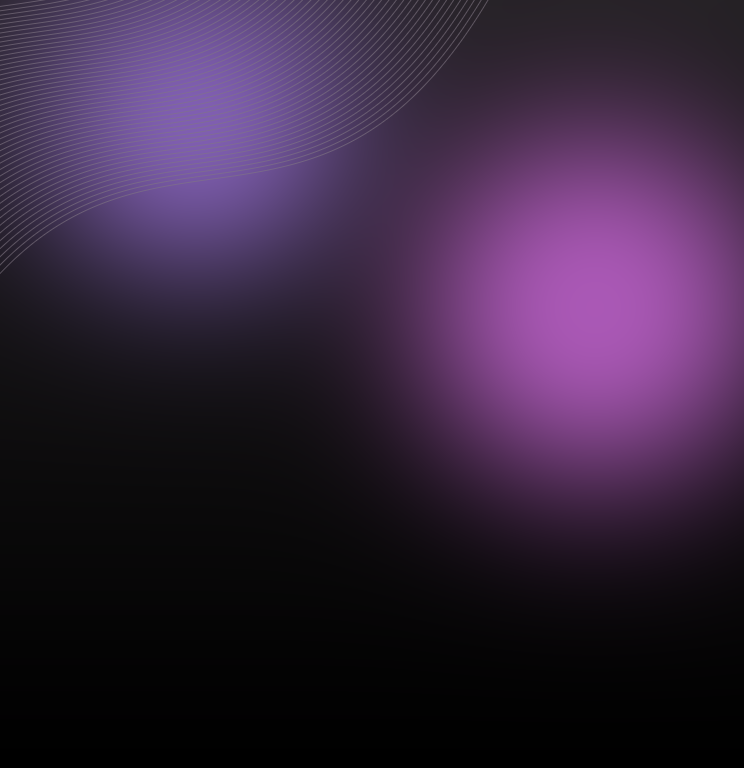
Give the GLSL for this background, as a Shadertoy shader.

```glsl
// Two soft violet and magenta glows on a dark fade, with a sheaf of fine curved lines in the upper left corner.

// Lengths are in canvas heights, origin at the lower left.
const vec3 TOP_GREY = vec3(0.138, 0.128, 0.138);
const float FADE_POWER = 1.15;

const vec3 VIOLET = vec3(0.500, 0.370, 0.695);
const vec2 VIOLET_CENTRE = vec2(0.254, 0.846);
const float VIOLET_RADIUS = 0.221;
const float VIOLET_FALLOFF = 2.3;

const vec3 MAGENTA = vec3(0.665, 0.345, 0.710);
const vec2 MAGENTA_CENTRE = vec2(0.775, 0.599);
const float MAGENTA_RADIUS = 0.246;
const float MAGENTA_FALLOFF = 2.5;

const vec3 LINE_GREY = vec3(0.50, 0.46, 0.51);
const float LINE_OPACITY = 0.65;
const float LINE_HALF_WIDTH = 0.0006;
const int LINE_COUNT = 47;
const vec2 LINE_STEP = vec2(-0.0059, 0.0049);
const vec2 CURVE_CENTRE = vec2(0.277, 0.767);
const float CURVE_SLOPE = 0.14;
const float CURVE_BEND = 3.97;

// Plateau in the middle, soft tail outside.
float glow(vec2 p, vec2 centre, float radius, float falloff) {
    return exp(-pow(length(p - centre) / radius, falloff));
}

// Approximate signed distance to an S-shaped cubic through the origin.
float cubicDistance(vec2 q) {
    float height = q.x * (CURVE_SLOPE + CURVE_BEND * q.x * q.x);
    float slope = CURVE_SLOPE + 3.0 * CURVE_BEND * q.x * q.x;
    return (q.y - height) / sqrt(1.0 + slope * slope);
}

// Share of a pixel covered by a thin line at signed distance d.
float lineCoverage(float d, float pixel) {
    float outer = clamp((d + LINE_HALF_WIDTH) / pixel + 0.5, 0.0, 1.0);
    float inner = clamp((d - LINE_HALF_WIDTH) / pixel + 0.5, 0.0, 1.0);
    return outer - inner;
}

void mainImage(out vec4 fragColor, in vec2 fragCoord) {
    vec2 p = fragCoord / iResolution.y;
    float pixel = 1.0 / iResolution.y;

    // Vertical fade to black
    vec3 color = TOP_GREY * pow(p.y, FADE_POWER);

    // Glows
    color = mix(color, VIOLET, glow(p, VIOLET_CENTRE, VIOLET_RADIUS, VIOLET_FALLOFF));
    color = mix(color, MAGENTA, glow(p, MAGENTA_CENTRE, MAGENTA_RADIUS, MAGENTA_FALLOFF));

    // Sheaf of lines, each one a shifted copy of the same curve
    float lines = 0.0;
    for (int i = 0; i < LINE_COUNT; i++) {
        vec2 q = p - CURVE_CENTRE - float(i) * LINE_STEP;
        lines = max(lines, lineCoverage(cubicDistance(q), pixel));
    }
    color = mix(color, LINE_GREY, LINE_OPACITY * lines);

    fragColor = vec4(color, 1.0);
}
```
